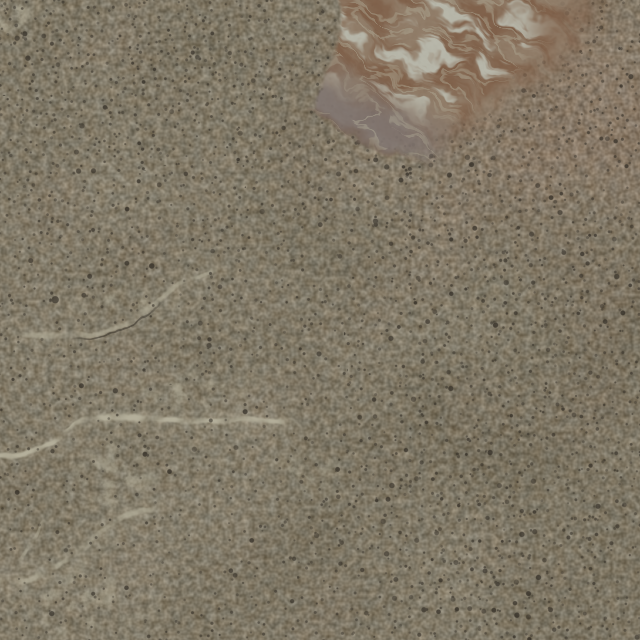
Give the GLSL for this texture, as a WebGL 2 fragment shader.

```glsl
#version 300 es
precision highp float;
// Weathered taupe stone with dark pits, pale veins and a rust and white mineral patch.
uniform vec2 u_resolution;
out vec4 fragColor;

const vec3 STONE = vec3(0.505, 0.475, 0.405);
const vec3 PINKISH = vec3(0.535, 0.475, 0.405);
const vec3 PIT = vec3(0.20, 0.18, 0.15);
const vec3 PALE = vec3(0.70, 0.68, 0.60);
const vec3 RUST = vec3(0.50, 0.375, 0.285);
const vec3 SAND = vec3(0.57, 0.49, 0.41);
const vec3 MAUVE = vec3(0.50, 0.465, 0.455);
const vec3 CHALK = vec3(0.73, 0.73, 0.68);

vec3 hash3(vec2 p) {
    vec3 q = fract(p.xyx * vec3(0.1031, 0.1030, 0.0973));
    q += dot(q, q.yxz + 33.33);
    return fract((q.xxy + q.yzz) * q.zyx);
}

float cornerSlope(vec2 cell, vec2 offset) {
    float angle = 6.28318 * hash3(cell + 71.0).x;
    return dot(vec2(cos(angle), sin(angle)), offset);
}

// Gradient noise, roughly -0.7 to 0.7
float noise(vec2 p) {
    vec2 i = floor(p), f = fract(p);
    vec2 u = f * f * f * (f * (f * 6.0 - 15.0) + 10.0);
    vec2 e = vec2(1.0, 0.0);
    float low = mix(cornerSlope(i, f), cornerSlope(i + e, f - e), u.x);
    float high = mix(cornerSlope(i + e.yx, f - e.yx), cornerSlope(i + 1.0, f - 1.0), u.x);
    return mix(low, high, u.y);
}

float fbm(vec2 p) {
    float sum = 0.0, amp = 0.6;
    for (int i = 0; i < 4; i++) {
        sum += amp * noise(p);
        p = mat2(1.6, 1.2, -1.2, 1.6) * p + 17.3;
        amp *= 0.5;
    }
    return sum;
}

// Round pits scattered in jittered cells; radius is a fraction of a cell
float pits(vec2 p, float cells, float density, float radius) {
    vec2 q = p * cells, home = floor(q);
    float cover = 0.0, blur = 0.0016 * cells;
    for (int k = 0; k < 9; k++) {
        vec2 cell = home + vec2(k % 3, k / 3) - 1.0;
        vec3 h = hash3(cell + cells);
        float size = radius * mix(0.55, 1.15, fract(h.z * 57.0));
        float dist = length(q - cell - h.xy);
        float spot = 1.0 - smoothstep(size - 0.5 * blur, size + blur, dist);
        cover = max(cover, spot * step(h.z, density) * mix(0.55, 1.0, fract(h.z * 91.0)));
    }
    return cover;
}

// Vein from a to b that climbs between the two x positions in rise
float veinOffset(vec2 p, vec2 a, vec2 b, vec2 rise) {
    return p.y - mix(a.y, b.y, smoothstep(rise.x, rise.y, p.x));
}

float vein(vec2 p, vec2 a, vec2 b, vec2 rise, float width) {
    float d = abs(veinOffset(p, a, b, rise));
    float span = smoothstep(a.x - 0.02, a.x + 0.03, p.x) * (1.0 - smoothstep(b.x - 0.03, b.x, p.x));
    float patchy = smoothstep(-0.45, 0.25, noise(p * 32.0));
    float core = 1.0 - smoothstep(0.3 * width, 1.5 * width, d);
    return span * (core * patchy + 0.22 * exp(-d / (3.0 * width)));
}

float blot(vec2 p, vec2 centre, vec2 size) {
    vec2 q = (p - centre) / size;
    return exp(-dot(q, q));
}

// Mineral patch hanging from the top edge
vec3 mineral(vec3 ground, vec2 p) {
    vec2 w = p + 0.035 * vec2(fbm(p * 14.0), fbm(p * 14.0 + 40.0));
    float left = w.x - 0.485 - 0.25 * (w.y - 0.82);
    float base = w.y - 0.82 + 0.55 * (w.x - 0.485);
    float right = w.y - 0.735 - 0.65 * (w.x - 0.66);
    float mask = smoothstep(0.0, 0.012, min(left, base)) * smoothstep(-0.02, 0.07, right);
    mask *= 1.0 - smoothstep(0.86, 0.98, w.x);

    vec2 flow = mat2(0.88, 0.47, -0.47, 0.88) * (w + 0.02 * noise(p * 20.0 + 9.0));
    float bands = fbm(flow * vec2(9.0, 26.0));
    vec3 c = mix(RUST, SAND, smoothstep(-0.25, 0.25, fbm(flow * vec2(12.0, 30.0) + 5.0)));
    float foot = (1.0 - smoothstep(0.04, 0.13, base)) * (1.0 - smoothstep(0.70, 0.78, p.x));
    c = mix(c, MAUVE, 0.85 * foot);
    float core = smoothstep(0.05, 0.13, base) * smoothstep(0.03, 0.09, right) * (1.0 - smoothstep(0.80, 0.88, p.x));
    c = mix(c, CHALK, core * smoothstep(0.04, 0.22, bands));
    float thread = 1.0 - smoothstep(0.015, 0.06, abs(bands + 0.08));
    c = mix(c, PALE, 0.45 * thread * max(core, foot));
    float rim = smoothstep(-0.02, 0.0, base) * (1.0 - smoothstep(0.0, 0.022, base));
    c = mix(c, RUST * 0.85, 0.6 * rim);
    return mix(ground, c, 0.93 * mask);
}

void main() {
    vec2 p = gl_FragCoord.xy / u_resolution;

    // Mottled ground with fine grain
    float warm = blot(p, vec2(0.90, 0.82), vec2(0.30, 0.20));
    vec3 c = mix(STONE, PINKISH, clamp(warm + 0.5 * fbm(p * 7.0), 0.0, 1.0));
    c += 0.06 * fbm(p * 5.0 + 3.0) - 0.015 * smoothstep(0.5, 0.9, p.x) * (1.0 - warm);
    c += 0.13 * noise(p * 95.0) + 0.11 * noise(p * 190.0 + 8.0);
    c += vec3(0.02, 0.0, -0.02) * noise(p * 60.0 + 30.0);

    // Pale haze and veins
    vec2 w = p + 0.016 * vec2(fbm(p * 15.0 + 20.0), fbm(p * 15.0 + 60.0));
    float haze = blot(p, vec2(0.18, 0.25), vec2(0.08, 0.07)) + blot(p, vec2(0.48, 0.26), vec2(0.05, 0.03))
        + blot(p, vec2(0.30, 0.39), vec2(0.09, 0.03)) + blot(p, vec2(0.20, 0.53), vec2(0.07, 0.025))
        + blot(p, vec2(0.12, 0.06), vec2(0.09, 0.06)) + 1.6 * blot(p, vec2(0.01, 0.98), vec2(0.04, 0.03));
    c = mix(c, PALE, 0.65 * min(haze, 1.3) * smoothstep(-0.1, 0.35, fbm(p * 38.0)));
    float veins = 0.65 * vein(w, vec2(0.03, 0.477), vec2(0.35, 0.585), vec2(0.12, 0.37), 0.0045);
    veins = max(veins, vein(w, vec2(-0.05, 0.290), vec2(0.47, 0.345), vec2(0.04, 0.14), 0.0050));
    veins = max(veins, 0.75 * vein(w, vec2(-0.05, 0.093), vec2(0.26, 0.210), vec2(0.03, 0.25), 0.0055));
    veins = max(veins, 0.55 * vein(w, vec2(0.02, 0.100), vec2(0.09, 0.200), vec2(0.01, 0.09), 0.0050));
    c = mix(c, PALE, 0.85 * veins);
    float crease = abs(veinOffset(w, vec2(0.03, 0.470), vec2(0.35, 0.578), vec2(0.12, 0.37)));
    float creaseSpan = smoothstep(0.10, 0.15, p.x) * (1.0 - smoothstep(0.22, 0.27, p.x));
    c = mix(c, PIT, 0.5 * creaseSpan * (1.0 - smoothstep(0.0005, 0.003, crease)));

    // Pits: fine at upper left, coarser at right
    float upperLeft = smoothstep(0.35, 0.95, p.y) * (1.0 - smoothstep(0.35, 0.55, p.x));
    float rightSide = smoothstep(0.42, 0.65, p.x);
    float dark = 0.75 * pits(p, 105.0, 0.14 + 0.24 * upperLeft + 0.12 * rightSide, 0.19);
    dark = max(dark, 0.9 * pits(p, 52.0, 0.07 + 0.06 * upperLeft + 0.14 * rightSide, 0.17));
    dark = max(dark, pits(p, 13.0, 0.06, 0.065));
    c = mix(c, PIT, 0.85 * dark);

    fragColor = vec4(clamp(mineral(c, p), 0.0, 1.0), 1.0);
}
```
